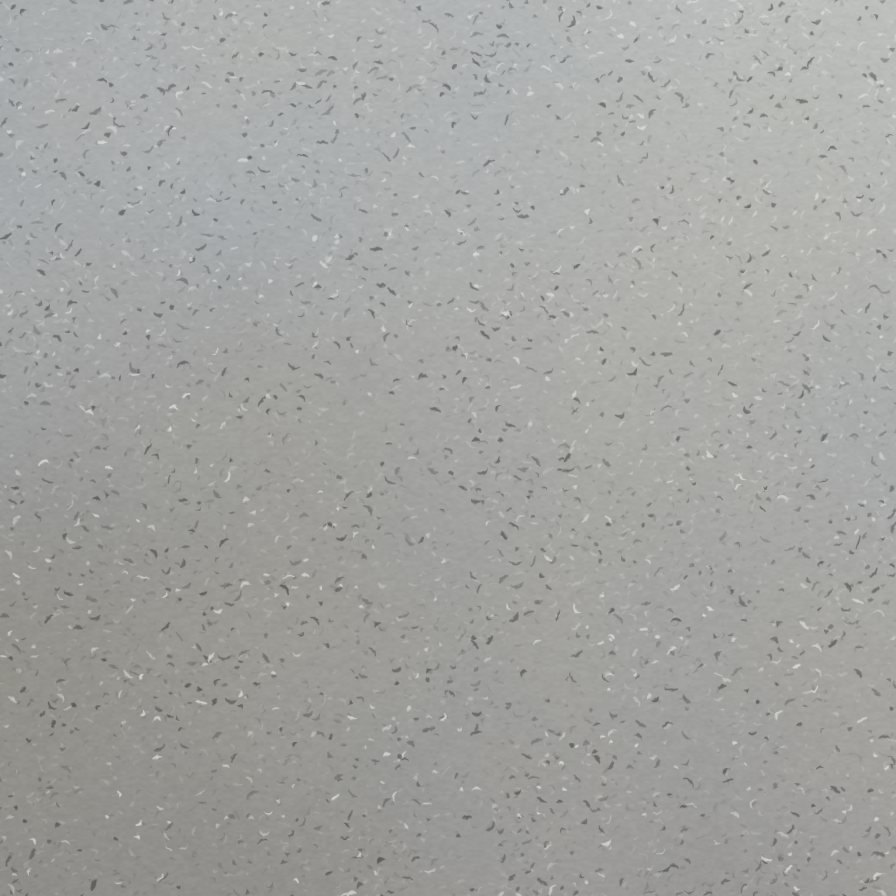
Give the GLSL for this texture, as a Shadertoy shader.

```glsl
#define DARK_CELLS 60.0
#define LIGHT_CELLS 52.0
#define FAINT_CELLS 85.0
#define FLAKE_LENGTH 0.0058
#define FLAKE_WIDTH 0.0017
#define EDGE_SOFTNESS 0.0014
#define TILT_RANGE 2.3
#define BLOTCH_STRENGTH 0.035
#define GRAIN_STRENGTH 0.022

vec3 hash3(vec2 p) {
    vec3 q = fract(vec3(p.xyx) * vec3(0.1031, 0.1030, 0.0973));
    q += dot(q, q.yxz + 33.33);
    return fract((q.xxy + q.yzz) * q.zyx);
}

float valueNoise(vec2 p) {
    vec2 cell = floor(p), f = fract(p);
    f = f * f * (3.0 - 2.0 * f);
    float low = mix(hash3(cell).x, hash3(cell + vec2(1, 0)).x, f.x);
    float high = mix(hash3(cell + vec2(0, 1)).x, hash3(cell + vec2(1, 1)).x, f.x);
    return mix(low, high, f.y);
}

float fbm(vec2 p) {
    float sum = 0.0, weight = 0.5;
    for (int i = 0; i < 4; i++) {
        sum += weight * valueNoise(p);
        p = mat2(1.6, 1.2, -1.2, 1.6) * p + 7.3;
        weight *= 0.5;
    }
    return sum / 0.9375;
}

// Coverage of scattered, slightly bent flakes, one candidate per cell
float flakes(vec2 uv, float cells, float density, float size, float seed) {
    vec2 home = floor(uv * cells);
    float cover = 0.0;
    for (int y = -1; y <= 1; y++)
    for (int x = -1; x <= 1; x++) {
        vec2 cell = home + vec2(x, y);
        vec3 place = hash3(cell + seed);
        vec3 shape = hash3(cell + seed + 171.7);
        vec2 center = (cell + place.xy) / cells;
        float cluster = smoothstep(0.2, 0.8, valueNoise(center * 17.0 + seed));
        if (place.z > density * (0.45 + 1.1 * cluster)) continue;

        float angle = (shape.x - 0.5) * TILT_RANGE + 0.1;
        float c = cos(angle), s = sin(angle);
        vec2 p = mat2(c, -s, s, c) * (uv - center);
        float halfLength = FLAKE_LENGTH * size * mix(0.4, 1.25, shape.y * shape.y);
        float halfWidth = FLAKE_WIDTH * size * mix(0.6, 1.45, shape.z);
        p.y += (fract(shape.z * 7.0) - 0.5) * p.x * p.x / halfLength;
        p += (vec2(valueNoise(uv * 330.0), valueNoise(uv * 330.0 + 40.0)) - 0.5) * 0.0022;

        float taper = halfWidth * (1.0 - 0.5 * min(abs(p.x) / halfLength, 1.0));
        float d = length(vec2(max(abs(p.x) - halfLength + taper, 0.0), p.y)) - taper;
        float strength = mix(0.4, 1.0, fract(shape.x * 13.0));
        cover = max(cover, strength * smoothstep(EDGE_SOFTNESS, -EDGE_SOFTNESS, d));
    }
    return cover;
}

// Uneven light falling across the sheet
vec3 sheetColor(vec2 uv) {
    vec3 warmShade = vec3(0.565, 0.560, 0.542);
    vec3 lowerRight = vec3(0.615, 0.612, 0.605);
    vec3 coolLight = vec3(0.670, 0.682, 0.688);
    vec3 brightCorner = vec3(0.728, 0.740, 0.732);
    float leftRise = mix(uv.y, smoothstep(0.3, 0.85, uv.y), 0.6);
    vec3 left = mix(warmShade, coolLight, leftRise);
    vec3 right = mix(lowerRight, brightCorner, uv.y);
    return mix(left, right, smoothstep(-0.1, 1.05, uv.x));
}

void mainImage(out vec4 fragColor, in vec2 fragCoord) {
    vec2 uv = fragCoord / iResolution.xy;
    vec3 color = sheetColor(uv);

    // Soft blotches with a faint warm and cool drift
    color += (fbm(uv * 3.5 + 4.0) - 0.5) * BLOTCH_STRENGTH;
    color += (fbm(uv * 4.0 + 21.0) - 0.5) * vec3(0.025, 0.006, -0.025);

    // Fine grain, drawn out sideways
    float grain = valueNoise(uv * vec2(130.0, 260.0)) + valueNoise(uv * vec2(260.0, 400.0) + 9.0);
    color += (grain - 1.0) * GRAIN_STRENGTH;

    // Faint flakes below, then the clear dark and light ones
    float faintDark = flakes(uv, FAINT_CELLS, 0.28, 0.8, 11.0);
    float faintLight = flakes(uv, FAINT_CELLS, 0.28, 0.8, 53.0);
    color += 0.07 * (faintLight - faintDark);
    color = mix(color, color * 0.64, flakes(uv, DARK_CELLS, 0.40, 1.0, 97.0));
    color = mix(color, vec3(0.86, 0.87, 0.85), 0.85 * flakes(uv, LIGHT_CELLS, 0.28, 0.9, 139.0));

    fragColor = vec4(color, 1.0);
}
```
